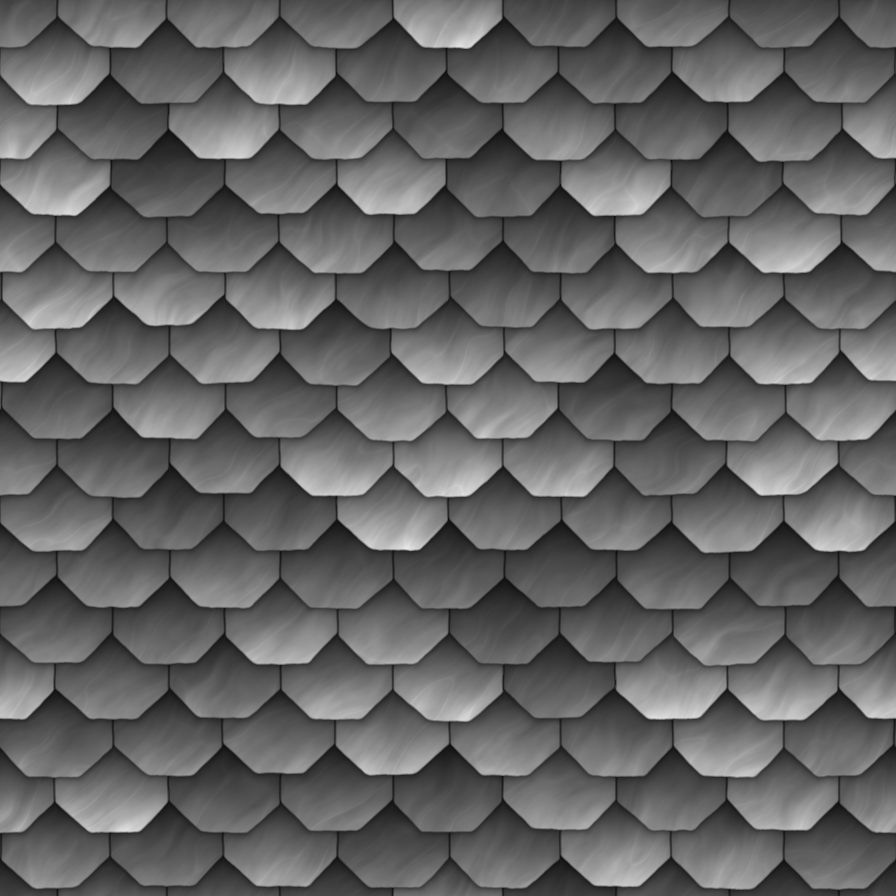
Reproduce this texture map procedurally as a Shadertoy shader.

```glsl
// Overlapping rows of grey slate shingles with clipped corners, seamless in both directions.

const float COLUMNS = 8.0;          // shingles across
const float ROWS = 16.0;            // rows up the canvas, even so the stagger wraps
const float ROW_STEP = 0.5;         // row spacing, in shingle widths
const float BASE_OFFSET = 0.073;    // height of the lowest row's bottom edge
const vec2  CORNER = vec2(0.28, 0.27); // width and height of the clipped corner
const float SHINGLE_LENGTH = 0.78;  // visible length from bottom edge to apex
const float BOTTOM_GREY = 0.64;
const float APEX_GREY = 0.115;
const vec2  TONE_RANGE = vec2(0.70, 1.29); // darkest and lightest shingle
const float JOINT_JITTER = 0.035;
const float DROP_JITTER = 0.035;
const float TILT = 0.06;
const float EDGE_WOBBLE = 0.018;
const float LINE_WIDTH = 0.009;
const float SHADOW_WIDTH = 0.03;
const float STREAK_CONTRAST = 0.32;

float hash(vec2 p) {
    return fract(sin(dot(p, vec2(12.9898, 78.233))) * 43758.5453);
}

float noise(vec2 p) {
    vec2 i = floor(p), f = fract(p);
    f = f * f * (3.0 - 2.0 * f);
    return mix(mix(hash(i), hash(i + vec2(1, 0)), f.x),
               mix(hash(i + vec2(0, 1)), hash(i + vec2(1, 1)), f.x), f.y);
}

float fbm(vec2 p) {
    float sum = 0.0, gain = 0.5;
    for (int i = 0; i < 4; i++) {
        sum += gain * noise(p);
        p = p * 2.03 + 17.3;
        gain *= 0.5;
    }
    return sum / 0.9375;
}

// Diagonal mineral streaks, with their own direction and offset per shingle
float slateGrain(vec2 p, vec2 id) {
    float angle = mix(0.65, 1.1, hash(id + 3.7));
    vec2 along = vec2(cos(angle), sin(angle));
    vec2 q = vec2(dot(p, along), dot(p, vec2(-along.y, along.x)));
    vec2 seed = 40.0 * vec2(hash(id + 5.1), hash(id + 8.3));
    q.y += 0.16 * (noise(p * 3.5 + seed) - 0.5);
    float streaks = fbm(q * vec2(1.8, 8.0) + seed) - 0.5;
    float clouds = fbm(p * 4.0 + seed + 9.0) - 0.5;
    float ridge = 1.0 - abs(2.0 * noise(q * vec2(1.1, 5.0) + seed + 21.0) - 1.0);
    return streaks + 0.5 * clouds + 0.22 * pow(ridge, 18.0);
}

// Composites one row over the rows beneath it
float drawRow(float below, vec2 p, float row, float pixel) {
    float wrappedRow = mod(row, ROWS);
    float x = p.x - 0.5 * mod(row, 2.0);
    float y = p.y - row * ROW_STEP - BASE_OFFSET;

    // Nearest joint, and the shingle on this side of it
    float joint = floor(x + 0.5);
    vec2 jointId = vec2(mod(joint, COLUMNS), wrappedRow);
    float jointX = joint + JOINT_JITTER * (hash(jointId + 31.0) - 0.5)
                 + 0.6 * EDGE_WOBBLE * (noise(vec2(y * 9.0, 50.0 * hash(jointId))) - 0.5);
    float tile = x < jointX ? joint - 1.0 : joint;
    vec2 id = vec2(mod(tile, COLUMNS), wrappedRow);
    float side = abs(x - jointX);
    float localX = x - tile - 0.5;

    // Signed distance to the flat bottom and the clipped corner
    float drop = DROP_JITTER * (hash(id + 11.0) - 0.5);
    float tilt = TILT * (hash(id + 13.0) - 0.5);
    float wobble = EDGE_WOBBLE * (fbm(vec2(localX * 11.0, 60.0 * hash(id + 17.0))) - 0.5);
    float h = y - drop - tilt * localX - wobble;
    float cornerWidth = CORNER.x + 0.06 * (hash(jointId + 19.0 + 4.0 * (tile - joint)) - 0.5);
    float slope = CORNER.y / cornerWidth;
    float slant = (CORNER.y - slope * side - h) / sqrt(1.0 + slope * slope);
    float blend = max(0.025 - abs(slant + h), 0.0);
    float d = max(-h, slant) + blend * blend / 0.1;

    // Face: lengthwise gradient, individual tone and streaks
    float rise = clamp(h / SHINGLE_LENGTH, 0.0, 1.0);
    float face = mix(BOTTOM_GREY, APEX_GREY, rise);
    face *= mix(TONE_RANGE.x, TONE_RANGE.y, hash(id + 23.0));
    face *= 1.0 + STREAK_CONTRAST * slateGrain(vec2(localX, y), id);

    // Dark joints and rims
    face *= 1.0 - 0.12 * exp(-side / 0.05);
    face *= 1.0 - 0.55 * (1.0 - smoothstep(0.0, LINE_WIDTH + pixel, side));
    face *= 1.0 - 0.45 * (1.0 - smoothstep(0.0, LINE_WIDTH + pixel, -d));

    // Contact shadow on the row below
    below *= 1.0 - 0.38 * exp(-max(d, 0.0) / SHADOW_WIDTH);
    return mix(below, face, clamp(0.5 - d / pixel, 0.0, 1.0));
}

void mainImage(out vec4 fragColor, in vec2 fragCoord) {
    vec2 p = COLUMNS * fragCoord / iResolution.xy;
    float pixel = COLUMNS / min(iResolution.x, iResolution.y);
    float row = floor((p.y - BASE_OFFSET) / ROW_STEP);
    float grey = 0.0;
    for (float k = -1.0; k <= 1.0; k++) {
        grey = drawRow(grey, p, row + k, pixel);
    }
    fragColor = vec4(vec3(clamp(grey, 0.0, 1.0)), 1.0);
}
```
